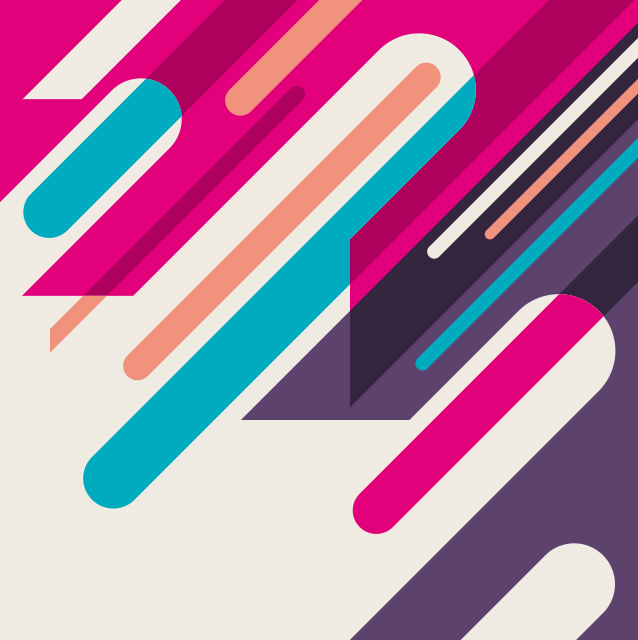
This background is drawn by a Shadertoy shader. Its source:

```glsl
// Flat diagonal stripes and round-capped bars in magenta, purple, cyan and salmon on cream.

// Layout grid: 768 units per canvas height, measured from the top left.
const float GRID = 768.0;
const vec2 RISE = vec2(0.70710678, -0.70710678);  // direction of every stripe
const float FAR = 4000.0;

// Levels of x + y where the large stripes meet.
const float MAGENTA_END = 793.0;
const float SHADOW_END = 909.0;

// Cuts that end the stripes.
const float MAGENTA_FLOOR = 355.0;
const float PURPLE_FLOOR = 504.0;
const float SHEET_LEFT = 420.0;

const vec3 CREAM = vec3(0.937, 0.918, 0.886);
const vec3 MAGENTA = vec3(0.890, 0.000, 0.482);
const vec3 MAGENTA_DARK = vec3(0.682, 0.000, 0.365);
const vec3 PURPLE = vec3(0.365, 0.259, 0.431);
const vec3 PURPLE_DARK = vec3(0.204, 0.145, 0.247);
const vec3 CYAN = vec3(0.000, 0.671, 0.749);
const vec3 SALMON = vec3(0.945, 0.573, 0.486);

float pixelSize;

// Surface: its colour, its shaded colour and how much bare cream shows.
vec3 colour = CREAM;
vec3 shaded = CREAM;
float bare = 1.0;

float cover(float dist) {
    return clamp(0.5 - dist / pixelSize, 0.0, 1.0);
}

// Diagonal stripe between two levels of x + y.
float stripe(vec2 p, float from, float to) {
    float level = p.x + p.y;
    return max(from - level, level - to) * 0.70710678;
}

// Bar with a round cap at "end", running "len" along "dir".
float bar(vec2 p, vec2 end, vec2 dir, float len, float radius) {
    vec2 d = p - end;
    return length(d - dir * clamp(dot(d, dir), 0.0, len)) - radius;
}

float barUp(vec2 p, vec2 end, float radius) {
    return bar(p, end, RISE, FAR, radius);
}

float barDown(vec2 p, vec2 end, float radius) {
    return bar(p, end, -RISE, FAR, radius);
}

// Lays an opaque ground together with its shaded version.
void layGround(float dist, vec3 tone, vec3 shade, float cream) {
    float a = cover(dist);
    colour = mix(colour, tone, a);
    shaded = mix(shaded, shade, a);
    bare = mix(bare, cream, a);
}

void paint(float dist, vec3 tone) {
    colour = mix(colour, tone, cover(dist));
}

// Shows its own tone on cream and shades any coloured ground.
void overlay(float dist, vec3 tone) {
    paint(dist, mix(shaded, tone, bare));
}

void mainImage(out vec4 fragColor, in vec2 fragCoord) {
    vec2 p = vec2(fragCoord.x, iResolution.y - fragCoord.y) * GRID / iResolution.y;
    pixelSize = GRID / iResolution.y;

    // Magenta and purple grounds; neighbours overlap to hide seams
    float magenta = min(max(stripe(p, -FAR, 650.0), p.y - MAGENTA_FLOOR),
                        max(stripe(p, 560.0, MAGENTA_END + 4.0), SHEET_LEFT - p.x));
    float purple = min(max(stripe(p, MAGENTA_END, 1120.0), p.y - PURPLE_FLOOR),
                       stripe(p, 1060.0, FAR));
    layGround(magenta, MAGENTA, MAGENTA_DARK, 0.0);
    layGround(purple, PURPLE, PURPLE_DARK, 0.0);

    // Cream bars cut into the grounds
    float cream = max(stripe(p, 146.0, 217.0), p.y - 119.0);
    cream = min(cream, barDown(p, vec2(169.0, 143.0), 49.0));
    cream = min(cream, barDown(p, vec2(503.0, 108.0), 68.0));
    cream = min(cream, barDown(p, vec2(670.5, 421.0), 68.0));
    cream = min(cream, barDown(p, vec2(689.0, 701.0), 49.0));
    layGround(cream, CREAM, CREAM, 1.0);

    // Shadow sheet on the purple stripe
    paint(max(stripe(p, MAGENTA_END, SHADOW_END), SHEET_LEFT - p.x), PURPLE_DARK);

    // Translucent bars
    overlay(barUp(p, vec2(59.0, 254.5), 31.0), CYAN);
    overlay(barUp(p, vec2(136.0, 574.0), 36.2), CYAN);
    overlay(barUp(p, vec2(451.5, 612.5), 28.2), MAGENTA);
    overlay(max(barDown(p, vec2(356.0, 113.0), 10.0), 60.0 - p.x), SALMON);

    // Opaque bars
    paint(barUp(p, vec2(288.5, 120.5), 18.3), SALMON);
    paint(bar(p, vec2(165.0, 439.0), RISE, 490.0, 17.3), SALMON);
    paint(barUp(p, vec2(521.0, 302.0), 8.4), CREAM);
    paint(barUp(p, vec2(588.0, 281.0), 6.3), SALMON);
    paint(barUp(p, vec2(507.0, 436.0), 8.5), CYAN);

    fragColor = vec4(colour, 1.0);
}
```
